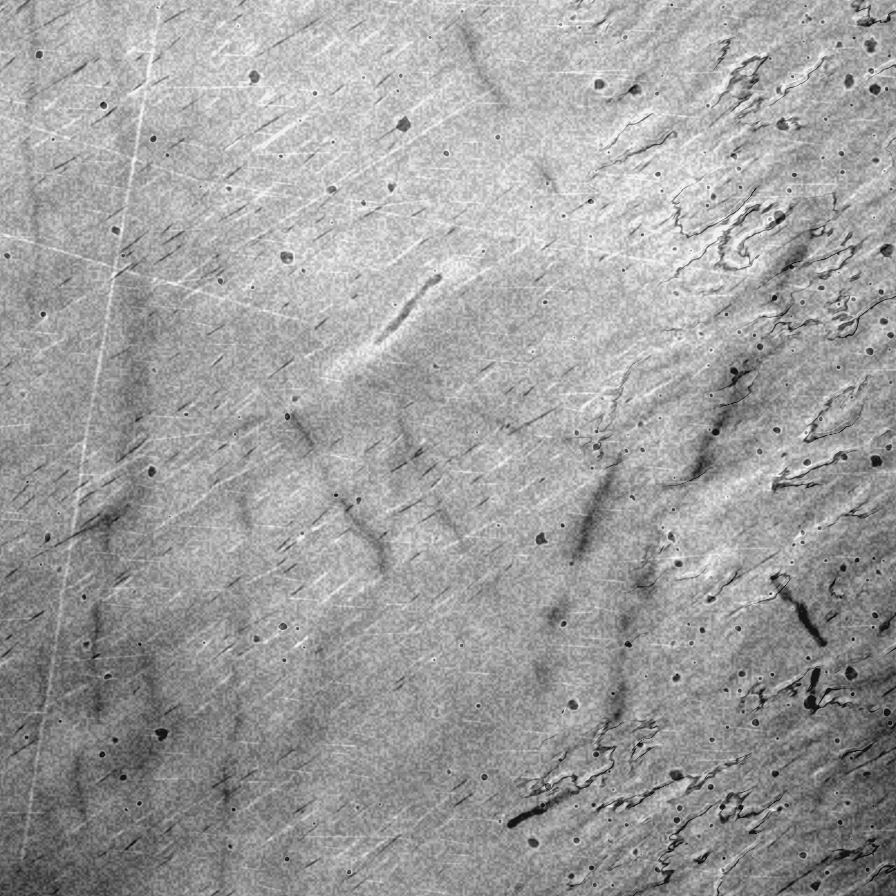
Write a Shadertoy shader that draws this texture.

```glsl
// Weathered grey stone slab: sooty veins, diagonal scratches, a cracked rift and fine grain.

float hash(vec2 p) {
    vec3 q = fract(p.xyx * 0.1031);
    q += dot(q, q.yzx + 33.33);
    return fract((q.x + q.y) * q.z);
}

float noise(vec2 p) {
    vec2 cell = floor(p), f = fract(p);
    f = f * f * (3.0 - 2.0 * f);
    vec2 e = vec2(0.0, 1.0);
    return mix(mix(hash(cell), hash(cell + e.yx), f.x),
               mix(hash(cell + e), hash(cell + e.yy), f.x), f.y);
}

float fbm(vec2 p) {
    float sum = 0.0, amp = 0.5;
    for (int i = 0; i < 5; i++) {
        sum += amp * noise(p);
        p = mat2(1.6, 1.2, -1.2, 1.6) * p + 17.3;
        amp *= 0.5;
    }
    return sum / 0.97;
}

vec2 turn(vec2 p, float angle) {
    float c = cos(angle), s = sin(angle);
    return vec2(c * p.x + s * p.y, c * p.y - s * p.x);
}

float segment(vec2 p, vec2 a, vec2 b) {
    vec2 ab = b - a;
    return length(p - a - ab * clamp(dot(p - a, ab) / dot(ab, ab), 0.0, 1.0));
}

float scratch(vec2 p, vec2 a, vec2 b, float width) {
    return smoothstep(width, 0.0, segment(p, a, b));
}

// One tapered stroke per cell, running along x
float strokes(vec2 p, vec2 cells, float width, float chance, float seed) {
    vec2 g = p * cells;
    g.x += hash(vec2(floor(g.y), seed));
    vec2 id = floor(g) + seed, f = fract(g) - 0.5;
    float reach = mix(0.12, 0.48, hash(id + 3.1));
    float tilt = (hash(id + 7.7) - 0.5) * 0.5;
    float offset = (hash(id + 5.3) - 0.5) * 0.4;
    float d = abs(f.y - offset - tilt * f.x) / cells.y;
    float taper = smoothstep(reach, reach * 0.2, abs(f.x));
    return taper * smoothstep(width, 0.0, d) * step(hash(id + 9.9), chance);
}

// Pits: x is the dark core, y the pale rim
vec2 pits(vec2 p, float cells, float chance, float seed) {
    vec2 g = p * cells, id = floor(g) + seed;
    vec2 jitter = vec2(hash(id + 1.7), hash(id + 8.2)) - 0.5;
    float radius = mix(0.05, 0.2, pow(hash(id + 4.4), 3.0));
    float d = length(fract(g) - 0.5 - jitter * 0.5) + 0.16 * (noise(p * 190.0) - 0.5);
    float present = step(hash(id + 6.1), chance);
    return present * vec2(smoothstep(radius + 0.04, radius - 0.04, d),
                          smoothstep(0.07, 0.0, abs(d - radius - 0.07)));
}

float crackField(vec2 p) {
    return fbm(turn(p, 0.55) * vec2(13.0, 34.0)) - 0.5;
}

void mainImage(out vec4 fragColor, in vec2 fragCoord) {
    vec2 p = fragCoord / iResolution.xy;
    vec2 wobble = vec2(fbm(p * 14.0), fbm(p * 14.0 + 40.0)) - 0.5;
    vec2 bent = p + 0.035 * wobble;
    vec2 along = turn(p + 0.006 * wobble, 0.6);
    float patches = fbm(p * 6.0 + 9.0);

    // Uneven light and cloudy mottling
    float tone = mix(0.53, 0.775, smoothstep(-0.05, 1.0, p.y));
    tone -= 0.15 * smoothstep(0.35, 0.0, p.x) * (1.1 - 0.6 * p.y);
    tone -= 0.17 * smoothstep(0.78, 1.02, p.x);
    tone += 0.20 * (fbm(p * 5.0) - 0.5) + 0.20 * (fbm(along * vec2(5.0, 22.0)) - 0.5);
    tone += 0.10 * (fbm(p * 45.0) - 0.5);

    // Faint hanging stains on the smooth left side
    float smoothSide = smoothstep(0.62, 0.3, p.x);
    float hanging = abs(noise(vec2(bent.x * 13.0, p.y * 1.5) + 5.0) - 0.5);
    tone -= 0.10 * smoothSide * smoothstep(0.10, 0.0, hanging) * smoothstep(0.3, 0.65, patches);

    // Sooty veins, broken up by noise
    vec4 veins[11] = vec4[11](
        vec4(0.285, 0.53, 0.25, 0.0), vec4(0.12, 0.42, 0.09, 0.08),
        vec4(0.33, 0.54, 0.43, 0.36), vec4(0.44, 0.53, 0.57, 0.30),
        vec4(0.38, 0.58, 0.65, 0.50), vec4(0.82, 0.56, 0.71, 0.34),
        vec4(0.71, 0.34, 0.68, 0.17), vec4(0.69, 0.48, 0.60, 0.25),
        vec4(0.92, 0.77, 0.82, 0.57), vec4(0.51, 0.97, 0.62, 0.77),
        vec4(0.09, 0.40, 0.30, 0.54));
    float soot = 0.0;
    for (int i = 0; i < 11; i++) {
        float weight = (i >= 5 && i <= 8) ? 1.5 : 0.8;
        soot += weight * exp(-segment(bent, veins[i].xy, veins[i].zw) / 0.008 / weight);
    }
    float breakup = smoothstep(0.25, 0.75, fbm(p * 28.0));
    tone -= 0.30 * min(soot, 1.3) * breakup;

    // Cracked rift with lit lips on the right
    float edge = p.x + 0.16 * smoothstep(0.28, 0.0, p.y) + 0.25 * (patches - 0.5);
    float rough = smoothstep(0.62, 0.74, edge);
    float field = crackField(bent);
    float lit = crackField(bent + vec2(0.004, -0.004));
    float gate = smoothstep(0.46, 0.62, fbm(p * 17.0 + 3.0));
    float nearRift = min(soot, 1.0);
    tone += rough * clamp(0.75 * (lit - field), -0.16, 0.16);
    tone += 0.16 * rough * gate * smoothstep(0.05, 0.0, abs(lit));
    tone -= 0.42 * rough * max(gate, 0.8 * nearRift) * smoothstep(0.035, 0.0, abs(field));

    // Scattered strokes: pale diagonals, level hairlines, dark nicks
    float streaky = smoothstep(0.35, 0.6, fbm(along * vec2(3.0, 12.0) + 21.0));
    for (int i = 0; i < 3; i++) {
        float k = float(i);
        vec2 cells = vec2(4.0 + 4.0 * k, 16.0 + 15.0 * k);
        vec2 dir = turn(along, 0.08 * (k - 1.0));
        float broken = 0.35 + 0.65 * smoothstep(0.35, 0.6, noise(p * 90.0));
        tone += 0.17 * streaky * broken * strokes(dir, cells, 0.0032, 0.65, 11.0 * k);
        tone -= 0.30 * streaky * broken * strokes(dir + 0.003, cells * 1.7, 0.0024, 0.22, 50.0 + k);
        tone += 0.12 * strokes(turn(p, 0.04 - 0.08 * k), cells * vec2(1.2, 0.8), 0.0018, 0.3, 80.0 + k);
    }

    // Long scratches across the slab
    vec2 drift = p + 0.004 * wobble;
    float longMarks = 1.1 * scratch(drift, vec2(0.18, 1.0), vec2(0.095, 0.50), 0.0035)
        + scratch(drift, vec2(0.095, 0.50), vec2(0.025, 0.04), 0.0035)
        + 0.8 * scratch(drift, vec2(0.0, 0.87), vec2(0.22, 0.80), 0.0028)
        + 0.6 * scratch(drift, vec2(0.22, 0.80), vec2(1.0, 0.66), 0.0025)
        + 0.9 * scratch(drift, vec2(0.0, 0.74), vec2(0.34, 0.64), 0.0028)
        + 0.8 * scratch(drift, vec2(0.26, 0.72), vec2(0.55, 0.90), 0.003);
    tone += 0.19 * longMarks * (0.5 + 0.6 * noise(p * 60.0));

    // Central gouge: pale scar around a dark slot
    float scar = segment(bent, vec2(0.37, 0.58), vec2(0.51, 0.70));
    tone += 0.15 * smoothstep(0.02, 0.004, scar) * (0.5 + fbm(along * vec2(8.0, 90.0)));
    float slot = segment(bent, vec2(0.42, 0.625), vec2(0.49, 0.685));
    slot = min(slot, segment(bent, vec2(0.58, 0.08), vec2(0.64, 0.12)));
    slot = min(slot, segment(bent, vec2(0.915, 0.25), vec2(0.915, 0.20)));
    slot = min(slot, segment(bent, vec2(0.85, 0.36), vec2(0.92, 0.29)));
    tone -= 0.45 * smoothstep(0.006, 0.001, slot - 0.004 * (noise(p * 70.0) - 0.5)) * (0.4 + breakup);

    // Pits, denser near the rift
    vec2 holes = pits(p, 26.0, 0.07 + 0.13 * rough, 2.0) + pits(p, 55.0, 0.04 + 0.14 * rough, 31.0);
    tone += 0.10 * holes.y - 0.36 * holes.x;

    // Fine grain
    tone += 0.22 * (noise(p * 400.0) - 0.5) + 0.08 * (noise(p * 230.0 + 7.0) - 0.5);
    fragColor = vec4(vec3(clamp(tone, 0.08, 0.94)), 1.0);
}
```
